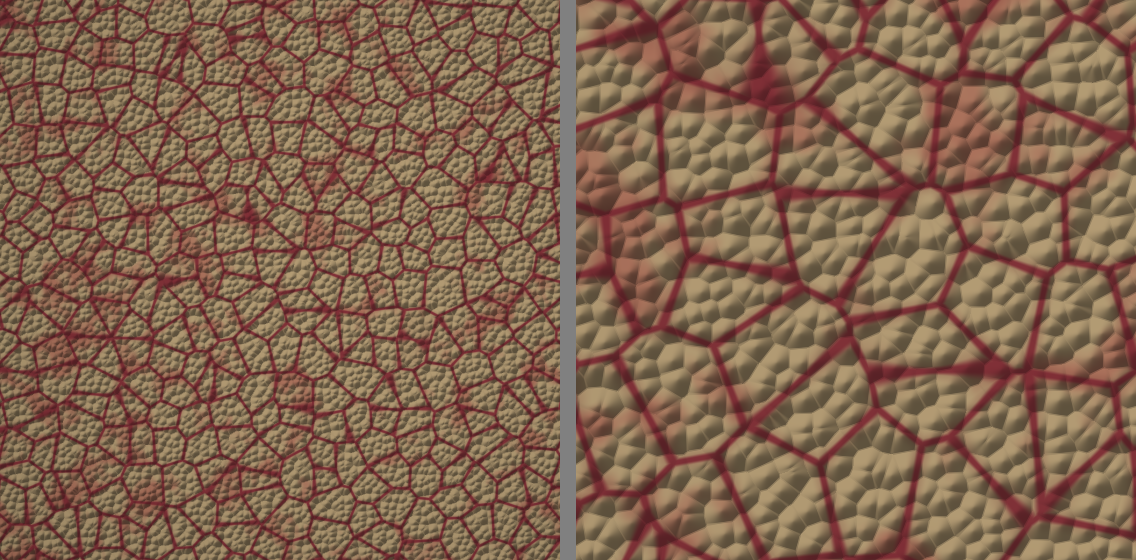
Left, the full canvas; right, a detail of the centre.
Reproduce this texture procedurally as a WebGL 2 fragment shader.

```glsl
#version 300 es
precision highp float;
// Pebbled tan leather crossed by a net of dark red cracks and faint red stains.

uniform vec2 u_resolution;
out vec4 fragColor;

const float GRAIN_SCALE = 78.0;
const float CRACK_SCALE = 18.0;
const vec3 TAN = vec3(0.68, 0.59, 0.44);
const vec3 CRACK_RED = vec3(0.53, 0.18, 0.22);
const vec3 STAIN_RED = vec3(0.62, 0.30, 0.27);

struct Cell {
    vec2 nearest;   // offset from the closest seed
    vec2 second;    // offset from the next closest seed
    float gap;      // difference of the two distances, zero on borders
};

vec2 hash2(vec2 p) {
    vec3 q = fract(p.xyx * vec3(0.1031, 0.1030, 0.0973));
    q += dot(q, q.yzx + 33.33);
    return fract((q.xx + q.yz) * q.zy);
}

// Cellular noise with the two closest seeds
Cell cellular(vec2 p, float jitter, float seed) {
    vec2 base = floor(p);
    vec2 nearest = vec2(8.0);
    vec2 second = vec2(8.0);
    for (int y = -2; y <= 2; y++) {
        for (int x = -2; x <= 2; x++) {
            vec2 id = base + vec2(x, y);
            vec2 offset = p - id - 0.5 - jitter * (hash2(id + seed) - 0.5);
            float d = dot(offset, offset);
            if (d < dot(nearest, nearest)) {
                second = nearest;
                nearest = offset;
            } else if (d < dot(second, second)) {
                second = offset;
            }
        }
    }
    return Cell(nearest, second, length(second) - length(nearest));
}

// Smooth irregular patches, roughly -1 to 1
float layeredSines(vec2 p) {
    float sum = 0.0;
    float weight = 0.5;
    for (int i = 0; i < 4; i++) {
        sum += weight * sin(p.x + 1.7 * sin(p.y * 0.8)) * sin(p.y + 1.3 * sin(p.x * 0.7));
        p = mat2(0.8, 0.6, -0.6, 0.8) * p * 1.8 + 2.3;
        weight *= 0.65;
    }
    return sum;
}

// Light on one rounded grain, 0 in shadow to 1 when lit
float domeLight(vec2 offset, vec2 lightDir) {
    float slope = dot(offset, lightDir) / (length(offset) + 0.16);
    return smoothstep(-0.75, 0.65, slope);
}

float grainLight(Cell grain, vec2 lightDir, float blur) {
    float own = domeLight(grain.nearest, lightDir);
    float other = domeLight(grain.second, lightDir);
    float border = 1.0 - smoothstep(0.0, blur, grain.gap);
    float light = mix(own, other, 0.5 * border);
    return mix(light, 0.85, 0.3 * border);
}

void main() {
    vec2 p = gl_FragCoord.xy / u_resolution.y;
    float pixel = 1.0 / u_resolution.y;

    // Pebbled relief
    Cell grain = cellular(p * GRAIN_SCALE, 0.95, 17.0);
    vec2 lightDir = normalize(vec2(-0.6, 0.8));
    float light = grainLight(grain, lightDir, 0.06 + pixel * GRAIN_SCALE);

    // Crack net, wide where two seeds lie close together
    Cell plate = cellular(p * CRACK_SCALE, 1.0, 71.0);
    float soft = pixel * CRACK_SCALE;
    float crack = 1.0 - smoothstep(0.025, 0.10 + soft, plate.gap);
    float halo = 1.0 - smoothstep(0.0, 0.28, plate.gap);

    // Soft stains, stronger toward the left
    float patches = layeredSines(p * 26.0) + 0.4 * (0.45 - plate.gap) - 0.2 * p.x;
    float stain = 0.55 * smoothstep(0.0, 0.65, patches);

    // Pigment, relief and uneven overall light
    vec3 color = mix(TAN, STAIN_RED, stain);
    color = mix(color, STAIN_RED, 0.22 * halo);
    color = mix(color, CRACK_RED, 0.92 * crack);
    float relief = mix(mix(0.53, 1.0, light), mix(0.68, 0.98, light), crack);
    float falloff = 1.03 - 0.22 * dot(p - vec2(0.62, 0.55), p - vec2(0.62, 0.55));
    color *= relief * falloff * (1.0 - 0.08 * halo);

    fragColor = vec4(color, 1.0);
}
```
